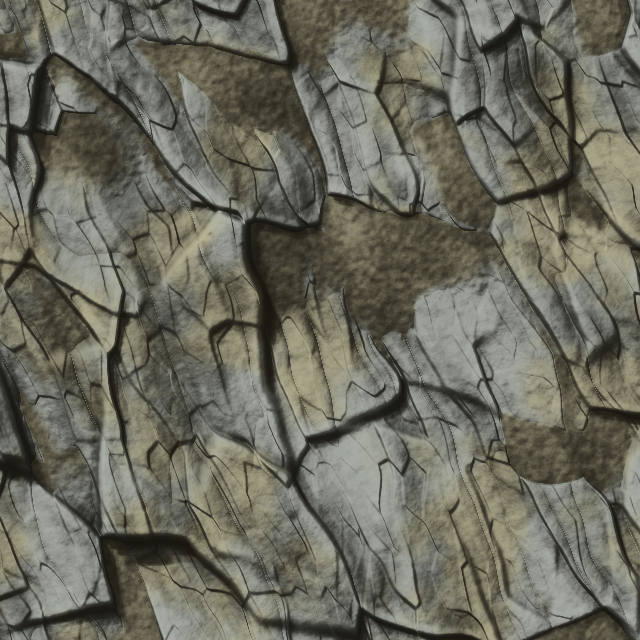
This texture is drawn by a WebGL 1 fragment shader. Its source:

```glsl
precision highp float;
uniform vec2 u_resolution;

// Colours
const vec3 SHADE = vec3(0.20, 0.20, 0.18);
const vec3 PALE = vec3(0.63, 0.65, 0.62);
const vec3 OCHRE_TINT = vec3(1.07, 0.99, 0.80);
const vec3 SOIL_TINT = vec3(1.05, 0.98, 0.84);

// Structure, in canvas units
const float LEAN = 0.38;
const vec2 BLOCK_FREQ = vec2(5.0, 3.6);
const vec2 SLAB_FREQ = vec2(13.0, 5.5);
const vec2 CHIP_FREQ = vec2(32.0, 15.0);
const vec2 FLUTE_FREQ = vec2(20.0, 3.5);
const float BLOCK_DEPTH = 0.060;
const float SLAB_DEPTH = 0.024;
const float CHIP_DEPTH = 0.006;
const float FLUTE_DEPTH = 0.013;
const float GRAIN_DEPTH = 0.0055;

// Lighting
const vec3 LIGHT = vec3(-0.42, 0.55, 0.72);
const float SHADOW_SLOPE = 0.9;
const float EPS = 0.0013;
const float AO_RADIUS = 0.018;
const float MID_TONE = 0.47;
const float TONE_RANGE = 0.75;
const float EXPOSURE = 0.16;

vec3 hash3(vec2 p) {
  vec3 v = fract(p.xyx * vec3(0.1031, 0.1030, 0.0973));
  v += dot(v, v.yxz + 33.33);
  return fract((v.xxy + v.yzz) * v.zyx);
}

float noise(vec2 p) {
  vec2 i = floor(p), f = fract(p);
  f = f * f * (3.0 - 2.0 * f);
  return mix(mix(hash3(i).x, hash3(i + vec2(1, 0)).x, f.x),
             mix(hash3(i + vec2(0, 1)).x, hash3(i + vec2(1, 1)).x, f.x), f.y);
}

float fbm(vec2 p) {
  float sum = 0.0, amp = 0.533;
  for (int i = 0; i < 4; i++) {
    sum += amp * noise(p);
    p = mat2(1.62, 1.22, -1.22, 1.62) * p + 17.3;
    amp *= 0.5;
  }
  return sum;
}

// Sheared coordinates: x across the strata, y down along them
vec2 strata(vec2 p) {
  vec2 q = vec2(p.x + LEAN * p.y, -p.y) + 7.0;
  q += 0.07 * (vec2(noise(p * 3.0 + 4.0), noise(p * 3.0 + 31.0)) - 0.5);
  q += 0.022 * (vec2(noise(p * 15.0 + 9.0), noise(p * 15.0 + 57.0)) - 0.5);
  return q;
}

// Cells with random height and tilt, joined by short steep steps
float facets(vec2 p, float sharpness) {
  vec2 cell = floor(p);
  float sum = 0.0, total = 1e-30;
  for (int y = -1; y <= 1; y++) {
    for (int x = -1; x <= 1; x++) {
      vec2 id = cell + vec2(x, y);
      vec3 r = hash3(id);
      vec2 offset = p - id - 0.1 - 0.8 * r.xy;
      vec2 tilt = hash3(id + 71.7).xy - vec2(0.5, 0.3);
      float weight = exp(-sharpness * dot(offset, offset));
      sum += weight * (r.z - 0.5 + dot(tilt, offset) * 1.3);
      total += weight;
    }
  }
  return sum / total;
}

float rockHeight(vec2 p) {
  vec2 q = strata(p);
  float flute = abs(2.0 * noise(q * FLUTE_FREQ) - 1.0);
  return BLOCK_DEPTH * facets(q * BLOCK_FREQ, 55.0)
       + SLAB_DEPTH * facets(q * SLAB_FREQ + 23.0, 40.0)
       + FLUTE_DEPTH * sqrt(flute + 0.02);
}

float soilLevel(vec2 p) {
  return -0.050 + 0.065 * noise(p * 4.0 + 2.5);
}

float broadHeight(vec2 p) {
  return max(rockHeight(p), soilLevel(p));
}

float fineHeight(vec2 p) {
  float rock = rockHeight(p) + CHIP_DEPTH * facets(strata(p) * CHIP_FREQ, 25.0);
  float soil = soilLevel(p) + 0.0022 * noise(p * 120.0);
  return max(rock, soil) + GRAIN_DEPTH * fbm(p * 42.0);
}

void main() {
  vec2 p = gl_FragCoord.xy / u_resolution.y;

  // Surface normal and diffuse light
  float h = fineHeight(p);
  vec2 slope = vec2(fineHeight(p + vec2(EPS, 0)), fineHeight(p + vec2(0, EPS))) - h;
  vec3 normal = normalize(vec3(-slope / EPS, 1.0));
  float diffuse = max(dot(normal, normalize(LIGHT)), 0.0);

  // Cast shadows beneath ledges
  float rock = rockHeight(p);
  float base = max(rock, soilLevel(p));
  vec2 toLight = normalize(LIGHT.xy);
  float shadow = 0.0;
  for (int i = 1; i <= 6; i++) {
    float t = 0.0015 * float(i * i);
    float rise = broadHeight(p + toLight * t) - base - SHADOW_SLOPE * t;
    shadow = max(shadow, rise / (0.5 * t + 0.005));
  }

  // Darkening in hollows, brightening on crests
  float around = 0.0;
  for (int i = 0; i < 4; i++) {
    float a = 1.5708 * float(i) + 0.6;
    around += 0.25 * broadHeight(p + AO_RADIUS * vec2(cos(a), sin(a)));
  }
  float hollow = clamp((around - base) / AO_RADIUS, -0.5, 0.9);

  // Weathering, lichen and soil
  vec2 q = strata(p);
  float soil = smoothstep(-0.002, 0.005, soilLevel(p) - rock);
  float weather = fbm(q * vec2(16.0, 8.0)) - 0.48;
  float lichen = smoothstep(0.54, 0.66, fbm(q * vec2(11.0, 4.5) + 40.0));
  float ochre = smoothstep(0.46, 0.70, fbm(p * 8.0 + 60.0));
  float speckle = fbm(p * 110.0) - 0.48;

  float tone = EXPOSURE + 1.9 * (diffuse - 0.63) - 1.1 * min(shadow, 1.0)
             - 0.8 * hollow + 1.5 * weather - 0.5 * lichen + 0.5 * speckle;
  tone = mix(tone, 0.6 * tone - 0.38 + 0.5 * speckle, soil);
  tone = MID_TONE + TONE_RANGE * tone / sqrt(1.0 + tone * tone);

  vec3 color = mix(SHADE, PALE, tone);
  color *= mix(vec3(1.0), OCHRE_TINT, 0.7 * ochre * (1.0 - soil));
  color *= mix(vec3(1.0), SOIL_TINT, soil);
  gl_FragColor = vec4(clamp(color, 0.0, 1.0), 1.0);
}
```
